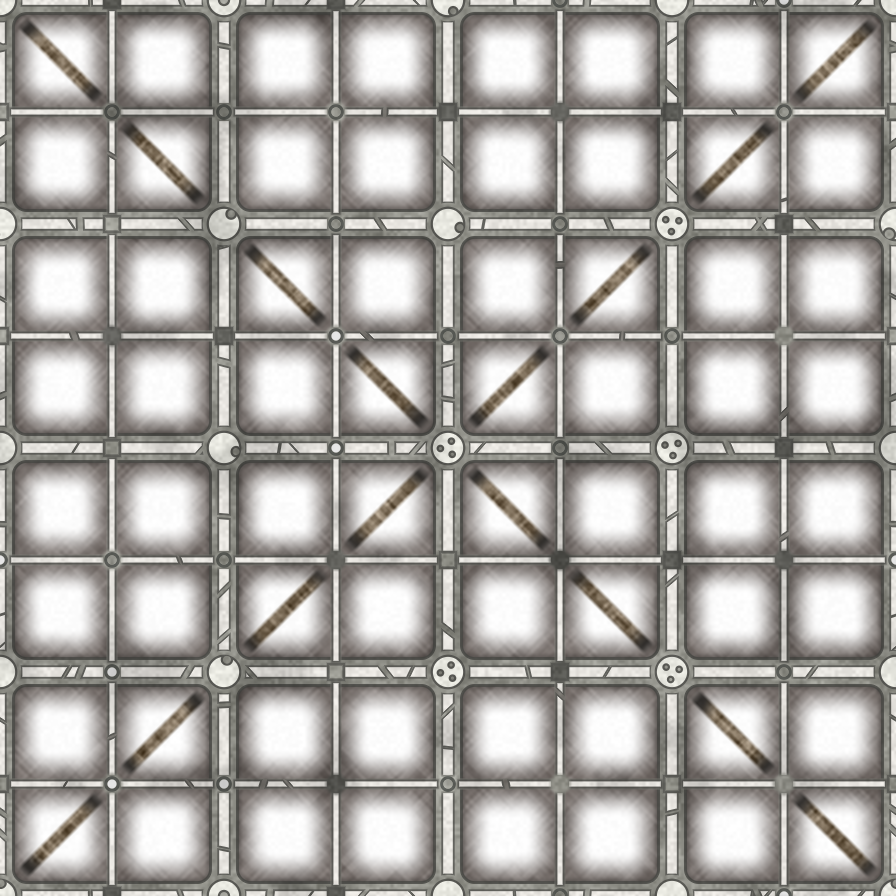
Write a Shadertoy shader that draws this pattern.

```glsl
float hash(vec2 p) {
    vec3 q = fract(p.xyx * vec3(0.1031, 0.1030, 0.0973));
    q += dot(q, q.yzx + 33.33);
    return fract((q.x + q.y) * q.z);
}

// Value noise that wraps after one unit; n is the lattice size
float noise(vec2 uv, vec2 n) {
    vec2 p = uv * n, i = floor(p), f = fract(p);
    f *= f * (3.0 - 2.0 * f);
    vec2 a = mod(i, n), b = mod(i + 1.0, n);
    return mix(mix(hash(a), hash(vec2(b.x, a.y)), f.x),
               mix(hash(vec2(a.x, b.y)), hash(b), f.x), f.y);
}

// Antialiased inside of a distance given in window widths
float fill(float d) {
    return clamp(0.5 - d * iResolution.y / 8.0, 0.0, 1.0);
}

// Light strip between two nodes, cut by random slanted gaps
float stripDistance(float along, float across, float seed) {
    vec2 id = vec2(floor(along), mod(round(across), 8.0));
    bool wide = mod(id.y, 2.0) < 0.5;
    float offset = across - round(across);
    float f = fract(along);
    float fromHub = mod(id.x, 2.0) < 0.5 ? f : 1.0 - f;
    float start = wide ? 0.2 : 0.1;
    float d = max(abs(fromHub - 0.5 * (start + 0.92)) - 0.5 * (0.92 - start),
                  abs(offset) - (wide ? 0.043 : 0.023));
    for (float i = 0.0; i < 3.0; i++) {
        vec2 key = id + vec2(seed, 17.0 * i + 5.0);
        if (hash(key) < (wide ? 0.35 : 0.13)) {
            float slant = offset * (hash(key + 71.0) - 0.5) * 2.0;
            float place = 0.2 + 0.65 * hash(key + 31.0);
            d = max(d, 0.012 + 0.03 * hash(key + 53.0) - abs(f - place + slant));
        }
    }
    return d;
}

void mainImage(out vec4 fragColor, in vec2 fragCoord) {
    vec2 uv = fragCoord / iResolution.xy;
    vec2 s = uv * 8.0;
    vec2 h = abs(fract(uv * 4.0) - 0.5) * 2.0; // 0 at thin lines, 1 at channels
    vec2 diag = vec2(uv.x + uv.y, uv.x - uv.y);
    float cloud = 0.6 * noise(uv, vec2(24.0)) + 0.4 * noise(uv, vec2(64.0));
    float hatch = noise(diag, vec2(190.0, 26.0)) + noise(diag, vec2(26.0, 190.0)) - 1.0;
    float grain = noise(uv, vec2(256.0)) - 0.5;

    // Frame and glowing window
    vec3 frame = vec3(0.46, 0.43, 0.415) + 0.13 * (cloud - 0.5) + 0.09 * hatch;
    float edge = length(max(abs(h - 0.455) - 0.12, 0.0));
    vec3 col = mix(vec3(0.99), frame, smoothstep(0.03, 0.34, edge + 0.03 * (cloud - 0.5)));

    // Worn bars on both diagonals
    vec2 pane = floor(s);
    if (pane.x == pane.y || pane.x + pane.y == 7.0) {
        float t = abs(0.5 * (h.x + h.y) - 0.455);
        float side = abs(h.x - h.y) * 0.707;
        vec3 bar = vec3(0.49, 0.43, 0.35) + 0.22 * hatch + 0.12 * grain;
        bar = mix(bar, vec3(0.19, 0.18, 0.17), smoothstep(0.17, 0.31, t + 0.08 * (cloud - 0.5)));
        col = mix(col, bar, (1.0 - smoothstep(0.035, 0.078, side)) * (1.0 - smoothstep(0.29, 0.37, t)));
    }

    // Channels with dark rounded outlines
    vec3 metal = vec3(0.56, 0.56, 0.53) + 0.22 * (cloud - 0.5) + 0.1 * grain;
    float group = length(max(h - 0.76, 0.0)) - 0.12;
    col *= 1.0 - 0.2 * smoothstep(-0.06, 0.0, group);
    col = mix(col, metal, fill(-group));
    col = mix(col, vec3(0.28, 0.28, 0.265), 0.85 * fill(abs(group) - 0.013));
    col = mix(col, metal * 0.85, 0.6 * fill(min(h.x, h.y) - 0.05));

    // Strips
    float strip = min(stripDistance(s.x, s.y, 0.0), stripDistance(s.y, s.x, 101.0));
    col = mix(col, vec3(0.31, 0.31, 0.295), 0.75 * fill(strip - 0.017));
    col = mix(col, vec3(0.91, 0.9, 0.88) + 0.08 * grain, fill(strip));

    // Nodes: chipped hubs at channel crossings, small joints elsewhere
    vec2 node = mod(round(s), 8.0);
    vec2 q = s - round(s);
    vec2 odd = mod(node, 2.0);
    float r = length(q);
    float kind = hash(node + 211.0);
    float turn = 6.2832 * hash(node + 307.0);
    if (odd.x + odd.y < 0.5) {
        float hub = r - 0.135;
        if (kind < 0.15) {
            hub = max(hub, 0.055 - r);
        } else if (kind < 0.3) {
            for (float i = 0.0; i < 3.0; i++) {
                float a = turn + i * 2.0944;
                hub = max(hub, 0.034 - length(q - 0.068 * vec2(cos(a), sin(a))));
            }
        } else if (kind < 0.8) {
            float bite = length(q - 0.11 * vec2(cos(turn), sin(turn)));
            hub = max(hub, 0.055 + 0.03 * (cloud - 0.5) - bite);
        }
        col = mix(col, metal, fill(r - 0.19));
        col = mix(col, vec3(0.3, 0.3, 0.285), 0.85 * fill(hub - 0.02));
        col = mix(col, vec3(0.91, 0.91, 0.88) + 0.08 * grain, fill(hub));
    } else {
        bool crossing = odd.x + odd.y > 1.5;
        vec2 b = abs(q);
        float joint = crossing ? r - 0.085 : max(b.x, b.y) - 0.07;
        col = mix(col, metal * (kind < 0.3 ? 0.65 : 1.1), 0.9 * (1.0 - smoothstep(-0.02, 0.03, joint)));
        if (kind > 0.5) {
            col = mix(col, vec3(0.27, 0.28, 0.265), 0.8 * fill(abs(r - 0.056) - 0.014));
            col = mix(col, kind > 0.85 ? vec3(0.9) : metal, fill(r - 0.04));
        } else if (!crossing) {
            col = mix(col, vec3(0.3, 0.3, 0.285), 0.7 * fill(abs(joint) - 0.013));
        }
    }

    // Grime
    float stain = smoothstep(0.6, 0.85, noise(uv + 0.37, vec2(20.0)));
    col *= 1.0 - 0.12 * stain * smoothstep(0.15, 0.35, edge);
    fragColor = vec4(col + 0.025 * grain, 1.0);
}
```
